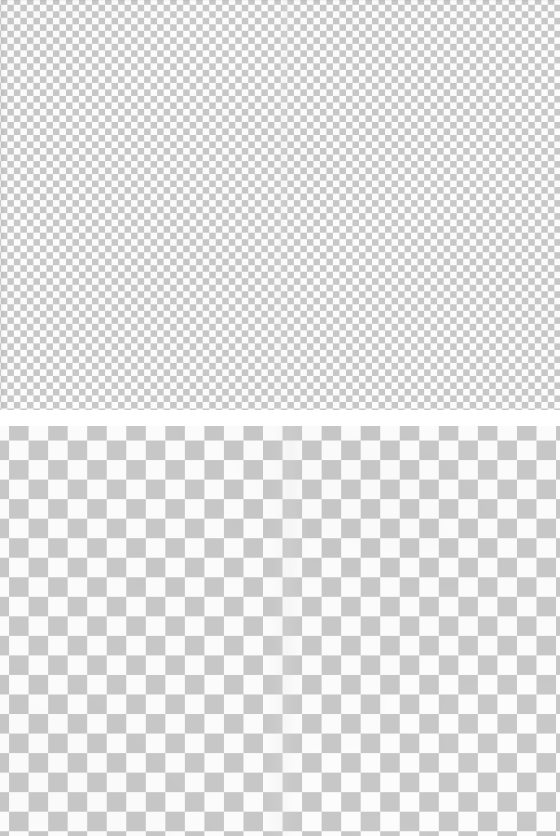
Top: the whole. Bottom: its middle third, enlarged.
A Shadertoy shader for this pattern:

```glsl
#define CELLS_ACROSS 86.0
#define GRID_SHIFT vec2(-0.13, 0.25)
#define LIGHT_TONE 0.985
#define DARK_TONE 0.78
#define CREASE_X 0.503
#define CREASE_LEAN 0.014
#define CREASE_WIDTH 0.006
#define CREASE_DEPTH 0.025
#define EDGE_WIDTH 0.010
#define EDGE_SHADE 0.035
#define MOTTLE 0.004

// Signed distance to the nearest cell boundary, alternating in sign
vec2 cellWave(vec2 p) {
    return 0.5 - abs(mod(p + 0.5, 2.0) - 1.0);
}

// Antialiased checkerboard: 1 on light cells, 0 on dark cells
float checker(vec2 p, float pixelSize) {
    vec2 side = clamp(2.0 * cellWave(p) / pixelSize, -1.0, 1.0);
    return 0.5 - 0.5 * side.x * side.y;
}

// Slow tonal drift from layered sines
float mottle(vec2 p) {
    return 0.5 * sin(p.x * 9.0 + 2.0 * sin(p.y * 5.0))
         + 0.3 * sin(p.y * 17.0 + 1.5 * sin(p.x * 13.0))
         + 0.2 * sin((p.x + p.y) * 31.0);
}

// Soft line profile
float ridge(float d, float width) {
    return exp(-d * d / (width * width));
}

void mainImage(out vec4 fragColor, in vec2 fragCoord) {
    vec2 uv = fragCoord / iResolution.xy;
    vec2 grid = (fragCoord - 0.5 * iResolution.xy) * CELLS_ACROSS / iResolution.x;
    float light = checker(grid + GRID_SHIFT, CELLS_ACROSS / iResolution.x);

    // Leaning vertical fold: pale dark cells, slightly dulled light cells
    float foldX = CREASE_X + CREASE_LEAN * (uv.y - 0.5) + 0.001 * sin(uv.y * 14.0);
    float fold = ridge(uv.x - foldX, CREASE_WIDTH) * (0.55 + 0.45 * uv.y);
    float topFold = 0.4 * ridge(uv.y - 0.967, 0.004) * (1.0 - smoothstep(0.2, 0.7, uv.x));
    float wear = CREASE_DEPTH * max(fold, topFold);
    float tone = mix(DARK_TONE + wear, LIGHT_TONE - wear, light);

    // Faint shading along the left and top borders
    float border = 1.0 - smoothstep(0.0, EDGE_WIDTH, uv.x);
    border = max(border, 1.0 - smoothstep(0.0, 0.5 * EDGE_WIDTH, 1.0 - uv.y));
    tone += MOTTLE * mottle(uv) - EDGE_SHADE * border;

    fragColor = vec4(vec3(clamp(tone, 0.0, 1.0)), 1.0);
}
```
